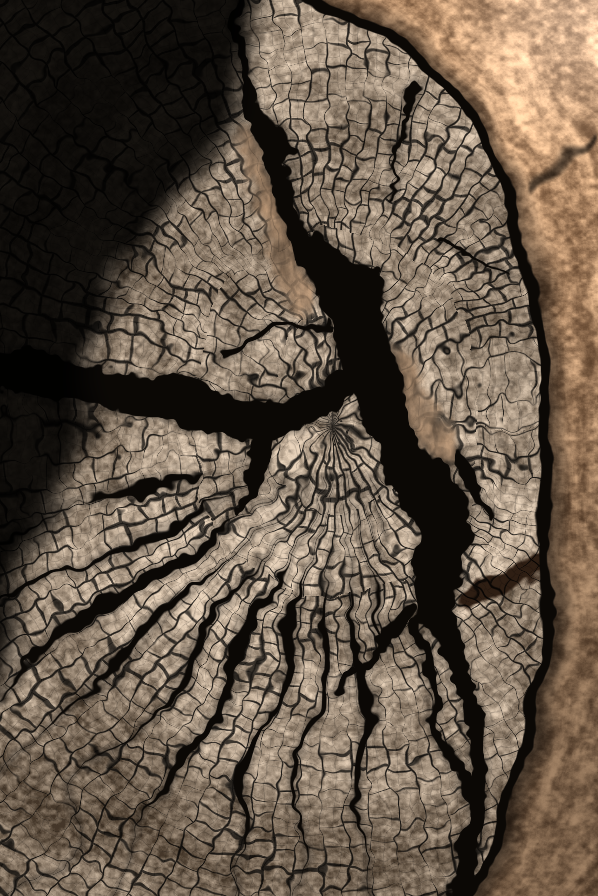
A WebGL 1 fragment shader for this texture:

```glsl
precision highp float;
// Weathered split tree stump: cracked end grain, deep gaps, a bark rim and a soft shadow.
uniform vec2 u_resolution;
const float HEIGHT = 7.68; // canvas height in scene units, y down

float hash(vec2 p) { return fract(sin(dot(p, vec2(127.1, 311.7))) * 43758.5453); }
float noise(vec2 p) {
  vec2 i = floor(p), f = fract(p);
  f *= f * (3. - 2. * f);
  return mix(mix(hash(i), hash(i + vec2(1, 0)), f.x),
             mix(hash(i + vec2(0, 1)), hash(i + 1.), f.x), f.y);
}
float fbm(vec2 p) {
  float sum = 0., amp = .5;
  for (int i = 0; i < 5; i++) {
    sum += amp * noise(p);
    p = p * 2.03 + 7.3;
    amp *= .5;
  }
  return sum;
}
vec2 jitter(vec2 p) { return vec2(noise(p), noise(p + 31.7)) - .5; }
float bump(float x, float k) { return exp(-k * x * x); }
// Joins d with a stroke from s.xy to s.zw of half width wa to wb.
float cut(float d, vec2 p, vec4 s, float wa, float wb) {
  vec2 e = s.zw - s.xy;
  float t = clamp(dot(p - s.xy, e) / dot(e, e), 0., 1.);
  return min(d, length(p - s.xy - e * t) - mix(wa, wb, t));
}
// Long split from the top to the lower right.
float mainSplit(vec2 p) {
  float d = cut(9., p, vec4(2.02, 0, 2.1, .8), .03, .06);
  d = cut(d, p, vec4(2.12, .85, 2.4, 1.35), .06, .11);
  d = cut(d, p, vec4(2.4, 1.35, 2.52, 1.95), .1, .08);
  d = cut(d, p, vec4(2.52, 1.95, 3.02, 2.5), .07, .26);
  d = cut(d, p, vec4(3.02, 2.5, 3.15, 3.1), .27, .21);
  d = cut(d, p, vec4(3.15, 3.1, 3.47, 3.95), .21, .2);
  d = cut(d, p, vec4(3.47, 3.95, 3.8, 4.4), .2, .25);
  d = cut(d, p, vec4(3.8, 4.4, 3.72, 5.2), .25, .16);
  d = cut(d, p, vec4(3.75, 5.2, 4.07, 6.2), .13, .05);
  d = cut(d, p, vec4(4.07, 6.2, 4.1, 7), .05, .1);
  d = cut(d, p, vec4(4.1, 7, 3.9, 7.7), .1, .08);
  d = cut(d, p, vec4(3.57, 5.3, 3.75, 6.3), .06, .03);
  return cut(d, p, vec4(3.75, 6.3, 4.08, 6.9), .03, .05);
}
// Split to the left and narrow branches around loose pieces.
float sideSplits(vec2 p) {
  float d = cut(9., p, vec4(0, 3.15, .8, 3.3), .2, .15);
  d = cut(d, p, vec4(.8, 3.3, 1.6, 3.45), .15, .21);
  d = cut(d, p, vec4(1.6, 3.45, 2.3, 3.62), .2, .15);
  d = cut(d, p, vec4(2.3, 3.62, 3, 3.3), .15, .1);
  d = cut(d, p, vec4(2.25, 3.6, 2.08, 4.4), .13, .03);
  d = cut(d, p, vec4(1.9, 3.06, 2.3, 2.8), .03, .03);
  d = cut(d, p, vec4(2.3, 2.8, 2.8, 2.76), .03, .02);
  d = cut(d, p, vec4(3.5, 5.2, 2.9, 5.95), .06, .03);
  d = cut(d, p, vec4(3.6, .7, 3.3, 1.75), .035, .01);
  d = cut(d, p, vec4(3.8, 2.05, 4.3, 2.3), .025, .01);
  return cut(d, p, vec4(3.95, 3.95, 4.2, 4.45), .08, .02);
}
// Distance past the inner edge of the bark.
float barkDistance(vec2 p) {
  float fall = 1.9 * exp(-1.05 * p.y), low = max(p.y - 5.2, 0.);
  float edge = 4.69 - fall + .13 * bump(p.y - 3.1, 3.) - .12 * low * low;
  return (p.x - edge) / sqrt(1. + fall * fall);
}
// Distance to the joints of staggered polar cells.
float cellJoint(float angle, float radius, float columns, float rows) {
  float k = angle * columns, id = floor(k);
  float row = radius * rows * (.7 + .6 * hash(vec2(id, 3))) + 9. * hash(vec2(id, 8));
  return min((.5 - abs(fract(k) - .5)) * radius / columns, (.5 - abs(fract(row) - .5)) / rows);
}
// Wide radial checks between heart and rim.
float radialCheck(float angle, float radius) {
  float k = angle * 5.5;
  float width = .08 * noise(vec2(floor(k) * 5.7, radius * 1.7)) - .014;
  width *= smoothstep(.9, 1.6, radius) * smoothstep(3.8, 2.5, radius);
  return abs(fract(k) - .5) * radius / 5.5 - width;
}
vec3 barkColor(vec2 p, float d) {
  float fibre = fbm(vec2(d * 9. + noise(p * 2.), p.y * 2.));
  float grain = mix(fibre, fbm(p * vec2(16, 20)), .45);
  vec3 c = mix(vec3(.34, .24, .16), vec3(.88, .71, .55), smoothstep(.15, .8, grain));
  c *= mix(1.13, .68, smoothstep(1., 7., p.y));
  c += .2 * smoothstep(1.5, 0., length(p - vec2(5, .1)));
  float fold = cut(9., p + .15 * jitter(p * 5.), vec4(4.55, 1.6, 5.1, 1.15), .02, .01);
  return c * mix(.4, 1., smoothstep(-.01, .06, fold)) * mix(.5, 1., smoothstep(0., .25, d));
}
void main() {
  float aa = HEIGHT / u_resolution.y;
  vec2 p = vec2(gl_FragCoord.x, u_resolution.y - gl_FragCoord.y) * aa;
  vec2 rough = p + .13 * jitter(p * 5.) + .06 * jitter(p * 17.);
  // Polar grain; the heart sits lower for the lower half.
  vec2 v = p + .12 * jitter(p * 3.) + .07 * jitter(p * 11.);
  v -= vec2(2.88, mix(3.2, 3.9, smoothstep(2.6, 4.4, p.y)));
  float radius = length(v), angle = atan(v.y, -v.x);
  // Blotches, growth rings and grit.
  float tone = .6 + .8 * (fbm(vec2(radius * 3., angle * 2.5) + 4.) - .48);
  tone += .8 * (fbm(p * 24.) - .48) + .04 * sin(radius * 55.);
  tone += .14 * (hash(floor(vec2(angle * 13., radius * 5.))) - .5);
  tone += .15 * smoothstep(1.5, .3, length((p - vec2(2.7, 4.6)) * vec2(.7, 1)));
  tone -= .2 * smoothstep(5.2, 7.2, p.y);
  vec3 col = mix(vec3(.25, .2, .15), vec3(.86, .78, .69), clamp(tone, 0., 1.));
  // Smooth brown broken faces.
  float face = cut(9., rough, vec4(2.15, 1.2, 2.55, 2.5), .06, .13);
  face = cut(face, rough, vec4(3.42, 3.1, 3.8, 3.85), .09, .13);
  float whole = smoothstep(-.05, .1, face);
  col = mix(vec3(.56, .45, .35) * (.5 + fbm(p * vec2(14, 6))), col, .15 + .85 * whole);
  float deep = cut(9., rough, vec4(4.05, 5.13, 4.6, 4.87), .1, .07);
  col = mix(vec3(.17, .11, .07), col, smoothstep(-.02, .03, deep));
  // Fine joints in two sizes, then wide checks and gaps.
  float columns = radius < .55 ? 4. : radius < 1.2 ? 8. : 15.;
  float width = .022 * noise(p * 4. + 5.) - .006;
  float joint = smoothstep(width - .5 * aa, width + aa, cellJoint(angle, radius, columns, 6.));
  float hairline = smoothstep(-.5 * aa, aa, cellJoint(angle + 2., radius, columns * 2., 11.));
  col *= 1. - (.68 * (1. - joint) + .22 * (1. - hairline)) * (.2 + .8 * whole);
  float lowerLeft = smoothstep(3.6, 4.1, p.y) * smoothstep(3.6, 3.3, p.x);
  float check = mix(1., radialCheck(angle + .12 * noise(p * 1.5), radius), lowerLeft);
  float gap = min(min(mainSplit(rough), sideSplits(rough)), check);
  col *= mix(.75, 1., smoothstep(0., .08, gap));
  col = mix(vec3(.04, .03, .02), col, smoothstep(-aa, aa, gap));
  // Bark rim with a dark inner seam.
  float bark = barkDistance(p + .16 * jitter(p * 2.5) + .03 * jitter(p * 12.));
  col = mix(col, vec3(.04, .03, .02), smoothstep(-.06 - aa, -.06 + aa, bark));
  col = mix(col, barkColor(p, bark), smoothstep(.03 - aa, .03 + aa, bark));
  // Cast shadow over the left side.
  float shade = 2.3 - .3 * p.y - .2 * min(p.y, 3.) + .25 * (noise(p * 2.2) - .5);
  shade += .25 * bump(p.y - 1.3, 3.) + .2 * bump(p.y - 3.8, 4.);
  col *= mix(vec3(.1, .095, .085), vec3(1.06), smoothstep(-.25, .2, p.x - shade));
  gl_FragColor = vec4(clamp(col, 0., 1.), 1);
}
```
